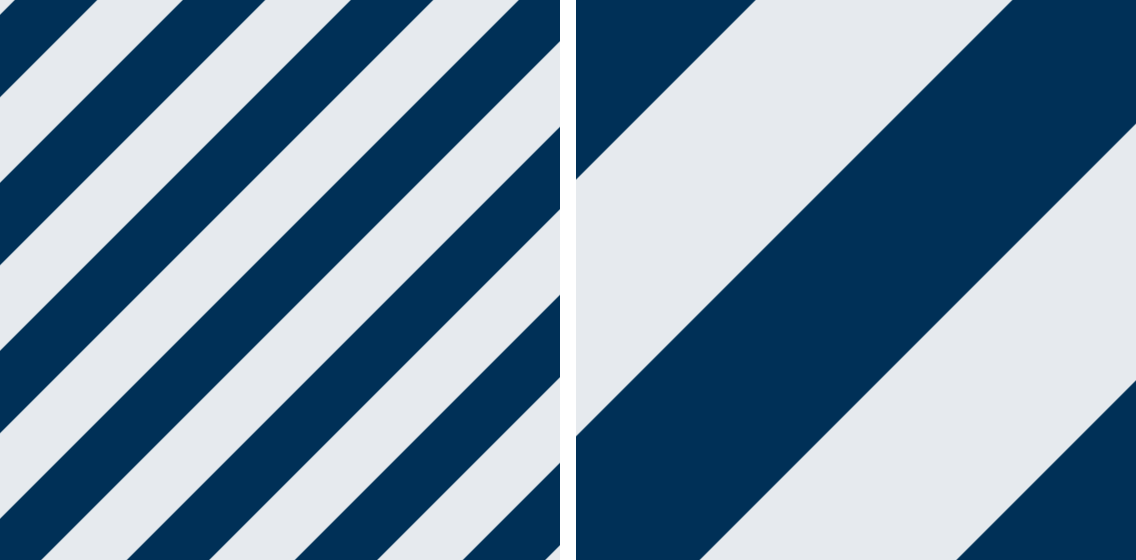
Left, the full canvas; right, a detail of the centre.
Reproduce this pattern procedurally as a WebGL 1 fragment shader.

```glsl
precision highp float;

uniform vec2 u_resolution;

// Signed distance along the diagonal axis to the nearest light band,
// negative inside it.
float bandDistance(float diagonal) {
  float fromCentre = abs(fract((diagonal - 0.25) / 0.3 + 0.5) - 0.5) * 0.3;
  return fromCentre - 0.0764;
}

void main() {
  vec2 uv = gl_FragCoord.xy / u_resolution;

  // Runs from 0 at the upper left corner to 2 at the lower right
  float diagonal = uv.x + 1.0 - uv.y;

  // Edge softness follows the pixel size
  float blur = 1.35 / min(u_resolution.x, u_resolution.y);
  float light = 1.0 - smoothstep(-blur, blur, bandDistance(diagonal));

  vec3 navy = vec3(0.0, 0.19, 0.34);
  vec3 paleGrey = vec3(0.9, 0.918, 0.932);
  gl_FragColor = vec4(mix(navy, paleGrey, light), 1.0);
}
```
